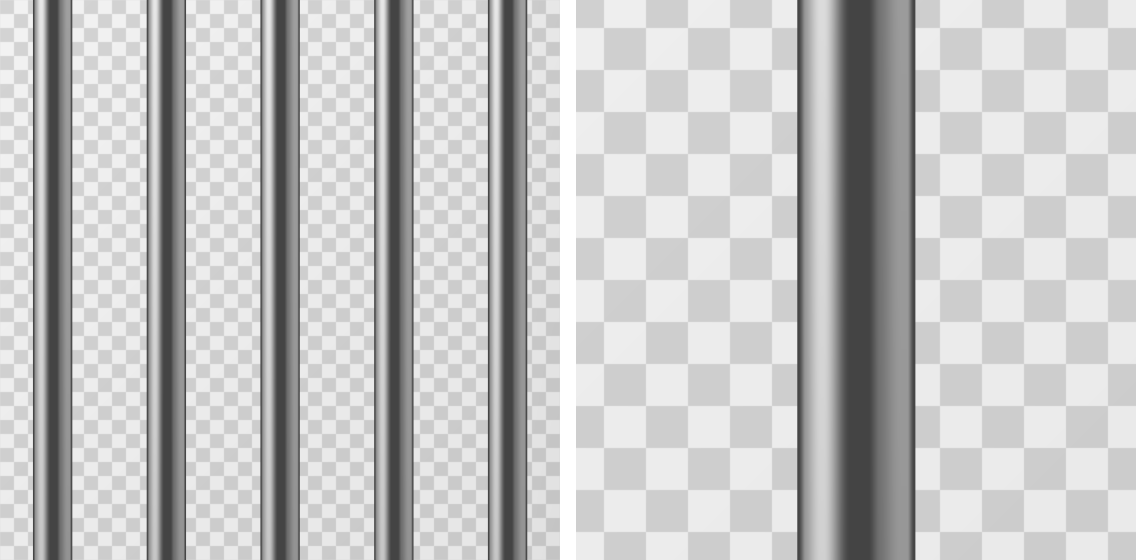
Left: the whole. Right: its middle third, enlarged.
Give the GLSL for this pattern, as a WebGL 1 fragment shader.

```glsl
precision highp float;
// Five vertical brushed-steel bars over a softly shaded grey checkerboard.

uniform vec2 u_resolution;

#define CELLS 40.0
#define BAR_PERIOD 0.2031
#define BAR_CENTER 0.0940
#define BAR_WIDTH 0.0703
#define LIGHT_CELL 0.925
#define DARK_CELL 0.807
#define BACK_FADE 0.055
#define HIGHLIGHT 0.86
#define CORE 0.265
#define REFLECTION 0.60
#define RIM 0.27

// Antialiased square wave: -1 on even cells, +1 on odd cells.
float squareWave(float x, float pixel) {
    float d = abs(mod(x + 0.5, 2.0) - 1.0) - 0.5;
    return clamp(1.5 * d / pixel, -1.0, 1.0);
}

// Checkerboard, brightest at the upper left.
float checkerboard(vec2 uv, vec2 pixel) {
    vec2 cell = uv * CELLS;
    float parity = squareWave(cell.x, pixel.x * CELLS)
                 * squareWave(cell.y, pixel.y * CELLS);
    float shade = mix(DARK_CELL, LIGHT_CELL, 0.5 + 0.5 * parity);
    float diagonal = 0.5 * (1.0 - uv.x + uv.y) - 0.5;
    float cornerFade = 0.02 * smoothstep(0.85, 1.0, uv.x);
    return shade * (1.0 + BACK_FADE * diagonal - cornerFade);
}

// Metal brightness across a bar; t runs from 0 at the left to 1 at the right.
float metalProfile(float t, float height) {
    float glow = HIGHLIGHT * mix(0.90, 1.05, height);
    float shade = mix(0.56, glow, smoothstep(0.03, 0.20, t));
    shade = mix(shade, CORE, smoothstep(0.22, 0.45, t));
    // Reflected light on the right flank
    float flank = 0.5 * smoothstep(0.60, 0.70, t)
                + 0.5 * smoothstep(0.66, 0.88, t);
    shade = mix(shade, REFLECTION * mix(0.96, 1.04, height), flank);
    // Dark rims on both sides
    float rim = 1.0 - smoothstep(0.01, 0.07, min(t, 1.0 - t));
    return mix(shade, RIM, rim);
}

void main() {
    vec2 uv = gl_FragCoord.xy / u_resolution;
    vec2 pixel = 1.0 / u_resolution;

    // Signed distance from the axis of the nearest bar
    float offset = (fract((uv.x - BAR_CENTER) / BAR_PERIOD + 0.5) - 0.5) * BAR_PERIOD;
    float t = clamp(offset / BAR_WIDTH + 0.5, 0.0, 1.0);
    float coverage = clamp((0.5 * BAR_WIDTH - abs(offset)) / pixel.x + 0.5, 0.0, 1.0);

    float shade = mix(checkerboard(uv, pixel), metalProfile(t, uv.y), coverage);
    gl_FragColor = vec4(vec3(shade), 1.0);
}
```
